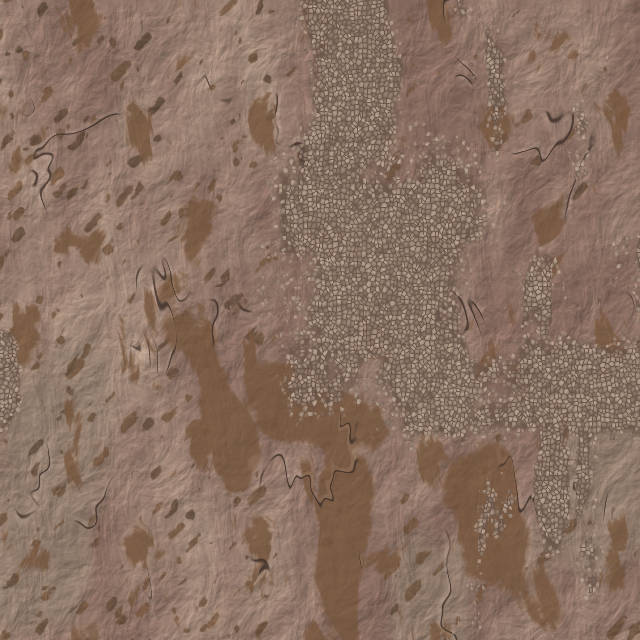
Write a Shadertoy shader that draws this texture.

```glsl
// Weathered sandstone: mauve and tan rock with pits, ochre soil and cracks,
// partly covered by patches of fine gravel. Rock comes from warped layered
// sines, pits and pebbles from cellular noise, relief from a slanted light.

const vec3 MAUVE  = vec3(0.525, 0.415, 0.370);
const vec3 TAN    = vec3(0.645, 0.550, 0.485);
const vec3 GREY   = vec3(0.560, 0.485, 0.425);
const vec3 OCHRE  = vec3(0.465, 0.340, 0.245);
const vec3 PIT    = vec3(0.350, 0.275, 0.210);
const vec3 CRACK  = vec3(0.230, 0.175, 0.150);
const vec3 GAP    = vec3(0.405, 0.325, 0.280);
const vec3 PEBBLE_DARK = vec3(0.510, 0.425, 0.370);
const vec3 PEBBLE_PALE = vec3(0.700, 0.615, 0.545);
const vec2 LIGHT = vec2(-0.6, 0.8);
const mat2 TURN = mat2(0.8, 0.6, -0.6, 0.8);

vec2 hash2(vec2 p) {
    vec3 q = fract(p.xyx * vec3(0.1031, 0.1030, 0.0973));
    q += dot(q, q.yzx + 33.33);
    return fract((q.xx + q.yz) * q.zy);
}

// Layered sines, each octave turned and bent by the one before; about -0.8..0.8
float layered(vec2 p, int octaves) {
    float sum = 0.0, amp = 0.5;
    p += vec2(3.1, 1.7);
    for (int i = 0; i < octaves; i++) {
        sum += amp * sin(p.x) * sin(p.y);
        p = TURN * p * 1.9 + 0.8 * sin(p.yx * 1.3) + 2.3;
        amp *= 0.56;
    }
    return sum;
}

// Cellular noise: nearest distance, gap to the second nearest, random id
vec3 cells(vec2 p) {
    vec2 base = floor(p);
    float near = 9.0, second = 9.0, id = 0.0;
    for (int y = -1; y <= 1; y++)
    for (int x = -1; x <= 1; x++) {
        vec2 cell = base + vec2(x, y);
        vec2 rnd = hash2(cell);
        float d = length(cell + 0.1 + 0.8 * rnd - p);
        if (d < near) {
            second = near;
            near = d;
            id = hash2(cell + 57.0).x;
        } else second = min(second, d);
    }
    return vec3(near, second - near, id);
}

// Rounded patch leaning by slope: 1 at the centre, 0 at the rim
float patchAt(vec2 p, vec2 centre, vec2 radius, float slope) {
    vec2 d = p - centre;
    d.x -= slope * d.y;
    d /= radius;
    d *= d;
    return 1.0 - pow(dot(d, d), 0.25);
}

float gravelField(vec2 p) {
    float f = patchAt(p, vec2(0.595, 0.58), vec2(0.155, 0.20), 0.0);
    f = max(f, patchAt(p, vec2(0.655, 0.43), vec2(0.085, 0.11), 0.0));
    f = max(f, patchAt(p, vec2(0.550, 0.90), vec2(0.075, 0.22), 0.1));
    f = max(f, patchAt(p, vec2(0.920, 0.39), vec2(0.170, 0.075), 0.3));
    f = max(f, patchAt(p, vec2(0.865, 0.26), vec2(0.025, 0.13), 0.0));
    f = max(f, patchAt(p, vec2(0.000, 0.42), vec2(0.030, 0.08), 0.0));
    float trails = layered(p * vec2(42.0, 10.0) + 4.0, 5) - 0.42;
    f = max(f, trails - smoothstep(0.72, 0.62, p.x));
    return f + 0.45 * layered(p * vec2(26.0, 20.0) + 8.0, 6);
}

float ochreField(vec2 p) {
    float f = patchAt(p, vec2(0.345, 0.37), vec2(0.042, 0.18), -0.4);
    f = max(f, patchAt(p, vec2(0.490, 0.36), vec2(0.100, 0.065), -0.5));
    f = max(f, patchAt(p, vec2(0.535, 0.12), vec2(0.042, 0.18), 0.0));
    f = max(f, patchAt(p, vec2(0.765, 0.17), vec2(0.060, 0.13), -0.3));
    float stains = layered(p * vec2(34.0, 19.0) + 13.0, 6) - 0.36;
    return max(f + 0.65 * layered(p * vec2(28.0, 17.0) + 2.0, 6), stains);
}

float rockHeight(vec2 p) {
    return layered(p * vec2(34.0, 22.0), 6) + 0.3 * layered(p * 95.0, 4);
}

vec3 rockColour(vec2 p) {
    float broad = layered(p * vec2(13.0, 7.0) + 6.0, 6);
    float streak = layered(p * vec2(62.0, 17.0) + 1.0, 6);
    float leftness = smoothstep(0.62, 0.25, p.x);
    float tanAmount = 0.16 + 0.34 * leftness + 0.6 * broad + 0.35 * streak;
    vec3 colour = mix(MAUVE, TAN, clamp(tanAmount, 0.0, 1.0));
    float greyAmount = max(patchAt(p, vec2(0.96, 0.23), vec2(0.11, 0.13), 0.0),
                           patchAt(p, vec2(0.67, 0.06), vec2(0.09, 0.13), 0.0));
    greyAmount = max(greyAmount, patchAt(p, vec2(0.08, 0.2), vec2(0.1, 0.22), 0.0));
    return mix(colour, GREY, 0.75 * smoothstep(-0.1, 0.3, greyAmount + 0.5 * broad));
}

vec3 addPits(vec3 colour, vec2 p) {
    vec2 q = vec2(p.x - 0.4 * p.y, p.y) * vec2(38.0, 25.0);
    vec3 pit = cells(q + 0.35 * layered(p * 70.0, 4));
    float radius = mix(0.12, 0.40, fract(pit.z * 17.0));
    float share = mix(0.12, 0.55, smoothstep(0.50, 0.34, p.x));
    float mask = step(pit.z, share) * smoothstep(radius, radius - 0.14, pit.x);
    return mix(colour, mix(PIT, OCHRE, fract(pit.z * 41.0)), 0.8 * mask);
}

vec3 addCracks(vec3 colour, vec2 p) {
    float edge = layered(p * vec2(19.0, 11.0) + 21.0, 4);
    float place = smoothstep(0.16, 0.34, layered(p * vec2(17.0, 13.0) + 9.0, 3));
    float lip = smoothstep(0.07, 0.03, abs(edge - 0.045));
    colour += 0.05 * lip * place;
    return mix(colour, CRACK, 0.8 * place * smoothstep(0.028, 0.004, abs(edge)));
}

vec3 addGravel(vec3 colour, vec2 p, float amount) {
    vec3 stone = cells(p * vec2(150.0, 132.0) + 0.5 * layered(p * 60.0, 3));
    float cover = smoothstep(-0.04, 0.08, amount + 0.45 * (stone.z - 0.6));
    float shape = smoothstep(0.03, 0.28, stone.y);
    vec3 tone = mix(PEBBLE_DARK, PEBBLE_PALE, fract(stone.z * 23.0));
    tone *= 1.08 - 0.35 * stone.x;
    colour = mix(colour, GAP, 0.85 * smoothstep(0.0, 0.2, amount));
    return mix(colour, tone, shape * cover);
}

void mainImage(out vec4 fragColor, in vec2 fragCoord) {
    vec2 p = fragCoord / iResolution.xy;

    // Bare rock, then soil lying in its hollows
    vec3 colour = addPits(rockColour(p), p);
    float soil = smoothstep(-0.04, 0.16, ochreField(p));
    colour = mix(colour, OCHRE, 0.85 * soil);

    // Slanted light on the relief, softer over soil
    float relief = rockHeight(p) - rockHeight(p + 0.003 * LIGHT);
    colour *= 1.0 + clamp(0.8 * relief, -0.2, 0.2) * (1.0 - 0.6 * soil);
    colour = addCracks(colour, p);

    // Loose pebbles on top
    colour = addGravel(colour, p, gravelField(p));
    fragColor = vec4(colour, 1.0);
}
```
